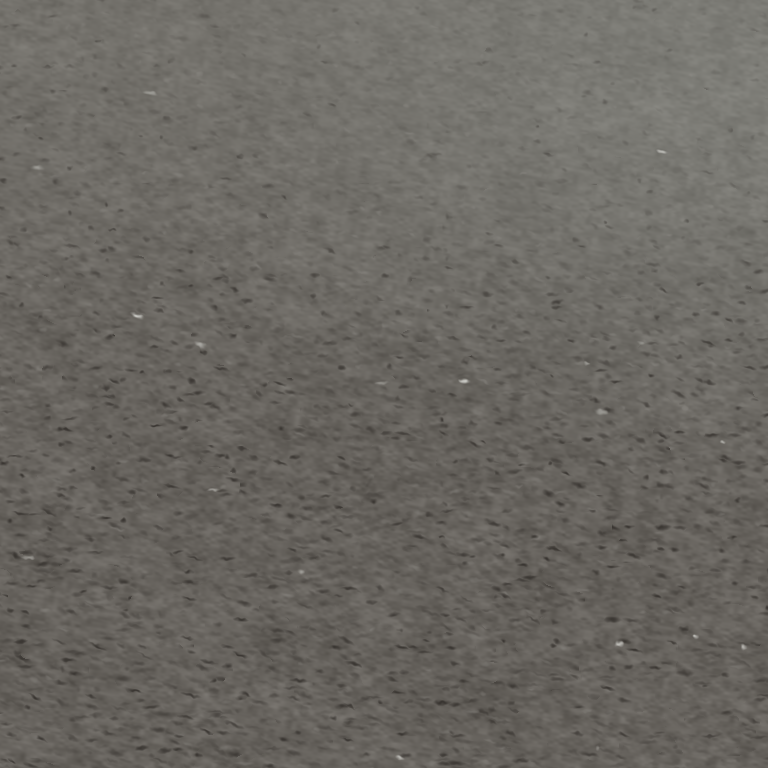
Give the GLSL for this texture, as a Shadertoy shader.

```glsl
const vec3 LOWER_STONE = vec3(0.402, 0.387, 0.366);
const vec3 UPPER_STONE = vec3(0.458, 0.449, 0.426);
const vec3 CORNER_SHEEN = vec3(0.030, 0.037, 0.037);
const vec3 DARK_FLECK = vec3(0.205, 0.190, 0.175);
const vec3 PALE_FLECK = vec3(0.560, 0.550, 0.530);
const vec3 GLINT = vec3(0.840, 0.840, 0.820);

float hash(vec2 p) {
    return fract(sin(dot(p, vec2(127.1, 311.7))) * 43758.5453);
}

float valueNoise(vec2 p) {
    vec2 cell = floor(p);
    vec2 f = fract(p);
    f = f * f * (3.0 - 2.0 * f);
    float low = mix(hash(cell), hash(cell + vec2(1.0, 0.0)), f.x);
    float high = mix(hash(cell + vec2(0.0, 1.0)), hash(cell + vec2(1.0, 1.0)), f.x);
    return mix(low, high, f.y);
}

float signedNoise(vec2 p) {
    return 2.0 * valueNoise(p) - 1.0;
}

vec2 rotate(vec2 p, float angle) {
    float c = cos(angle);
    float s = sin(angle);
    return vec2(c * p.x + s * p.y, c * p.y - s * p.x);
}

// Soft tilted ellipses, one chance per grid cell
float flecks(vec2 p, vec2 cellSize, vec2 radius, float tilt, float density, float seed) {
    vec2 home = floor(p / cellSize);
    float cover = 0.0;
    for (int y = -1; y <= 1; y++) {
        for (int x = -1; x <= 1; x++) {
            vec2 cell = home + vec2(x, y);
            vec2 id = cell + seed;
            vec2 jitter = vec2(hash(id + 3.7), hash(id + 9.2));
            float angle = tilt + (hash(id + 15.4) - 0.5) * 0.7;
            vec2 size = radius * mix(vec2(0.5, 0.7), vec2(1.5, 1.3),
                                     vec2(hash(id + 21.8), hash(id + 27.3)));
            float d = length(rotate(p - (cell + jitter) * cellSize, angle) / size);
            float present = step(hash(id + 33.1), density);
            float h = hash(id + 41.6);
            float strength = mix(0.2, 1.0, h * h);
            cover = max(cover, present * strength * (1.0 - smoothstep(0.1, 1.4, d)));
        }
    }
    return cover;
}

// Broad light falling from the upper right
vec3 stoneShade(vec2 p) {
    float rise = smoothstep(0.32, 1.0, p.y + 0.12 * (p.x - 0.5));
    float corner = smoothstep(0.75, 0.0, length((p - vec2(0.98, 0.9)) * vec2(0.9, 1.1)));
    return mix(LOWER_STONE, UPPER_STONE, rise) + CORNER_SHEEN * corner;
}

// Mottling from fine grain to wide clouds, stretched along the tilt
float mottling(vec2 p, float tilt) {
    vec2 q = rotate(p, tilt);
    float fine = signedNoise(q * vec2(150.0, 260.0));
    float grain = signedNoise(q * vec2(80.0, 140.0) + 17.0);
    float patches = signedNoise(q * vec2(36.0, 56.0) + 31.0);
    float clouds = signedNoise(q * vec2(9.0, 13.0) + 53.0);
    return 0.029 * fine + 0.031 * grain + 0.019 * patches + 0.013 * clouds;
}

void mainImage(out vec4 fragColor, in vec2 fragCoord) {
    vec2 p = fragCoord / iResolution.xy;
    float tilt = -0.18;
    float lower = 1.0 - smoothstep(0.35, 1.0, p.y + 0.15 * (p.x - 0.5));
    float stretch = mix(1.4, 0.8, p.y);

    vec3 color = stoneShade(p) + mottling(p, tilt) * mix(0.62, 1.0, lower);

    // Ragged outlines and uneven clusters
    vec2 ragged = p + vec2(0.0022, 0.0012)
        * vec2(signedNoise(p * 190.0), signedNoise(p * 210.0 + 43.0));
    float cluster = 0.5 + valueNoise(p * vec2(22.0, 32.0) + 7.0);

    // Faint grains, then distinct dark and pale ones
    vec2 grainRadius = vec2(0.0060 * stretch, 0.0028);
    float faint = flecks(ragged, vec2(0.016, 0.011), grainRadius * 1.2, tilt,
                         0.42 * cluster, 5.0);
    float dark = flecks(ragged, vec2(0.016, 0.012), grainRadius, tilt,
                        mix(0.10, 0.40, lower) * cluster, 71.0);
    float pale = flecks(ragged, vec2(0.018, 0.013), grainRadius, tilt, 0.24, 137.0);
    color = mix(color, DARK_FLECK, faint * mix(0.14, 0.32, lower));
    color = mix(color, PALE_FLECK, pale * 0.40);
    color = mix(color, DARK_FLECK, dark * mix(0.35, 0.90, lower));

    // Rare bright glints
    float glint = flecks(ragged, vec2(0.085, 0.075), vec2(0.0060, 0.0029), -0.1, 0.16, 211.0);
    color = mix(color, GLINT, glint);

    fragColor = vec4(clamp(color, 0.0, 1.0), 1.0);
}
```
